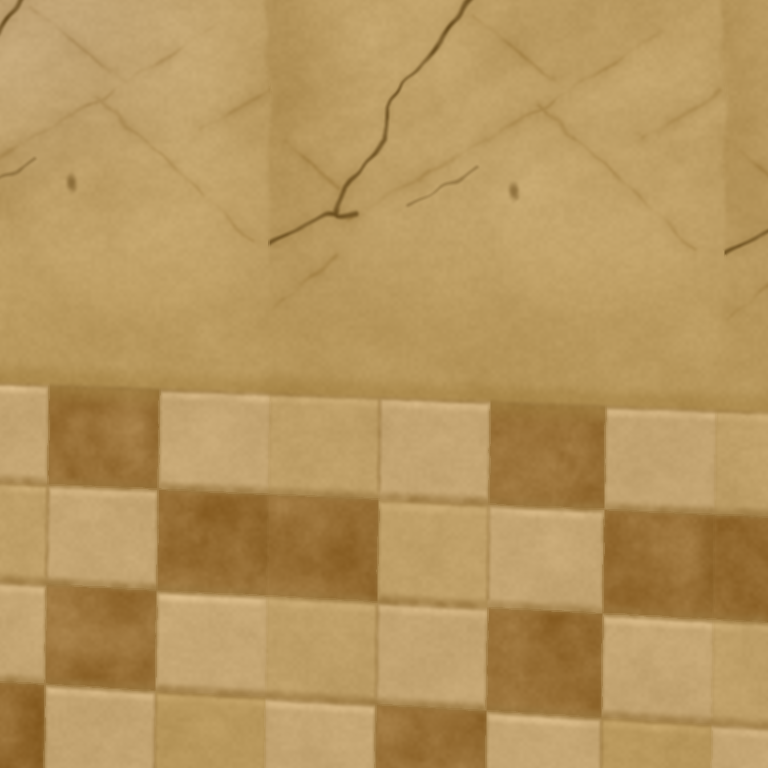
Reproduce this texture procedurally as a Shadertoy shader.

```glsl
// Veined beige marble slab above a checkered mosaic of cream and brown tiles

float hash(vec2 p) {
    vec3 q = fract(vec3(p.xyx) * 0.1031);
    q += dot(q, q.yzx + 33.33);
    return fract((q.x + q.y) * q.z);
}

float noise(vec2 p) {
    vec2 i = floor(p), f = fract(p);
    f = f * f * (3.0 - 2.0 * f);
    return mix(mix(hash(i), hash(i + vec2(1, 0)), f.x),
               mix(hash(i + vec2(0, 1)), hash(i + vec2(1, 1)), f.x), f.y);
}

float fbm(vec2 p) {
    float sum = 0.0, amp = 0.5;
    for (int i = 0; i < 5; i++) {
        sum += amp * noise(p);
        p = mat2(1.6, 1.2, -1.2, 1.6) * p + 7.3;
        amp *= 0.55;
    }
    return sum;
}

float segment(vec2 p, vec2 a, vec2 b) {
    vec2 d = b - a;
    return length(p - a - d * clamp(dot(p - a, d) / dot(d, d), 0.0, 1.0));
}

const vec2 crack[9] = vec2[9](
    vec2(0.612, -0.005), vec2(0.573, 0.055), vec2(0.523, 0.111),
    vec2(0.505, 0.141), vec2(0.501, 0.182), vec2(0.482, 0.206),
    vec2(0.449, 0.241), vec2(0.436, 0.277), vec2(0.352, 0.317));

const vec4 veins[9] = vec4[9](
    vec4(0.450, 0.283, 0.580, 0.215), vec4(0.580, 0.215, 0.771, 0.100),
    vec4(0.771, 0.100, 0.860, 0.040), vec4(0.618, 0.020, 0.742, 0.122),
    vec4(0.700, 0.135, 0.823, 0.245), vec4(0.823, 0.245, 0.905, 0.325),
    vec4(0.836, 0.180, 0.940, 0.120), vec4(0.352, 0.405, 0.440, 0.330),
    vec4(0.370, 0.185, 0.440, 0.242));

// Dim wedge that starts at a seam and fades to its right
float wedge(float s) {
    return smoothstep(-0.005, 0.005, s) * (1.0 - smoothstep(0.0, 0.15, s));
}

vec3 marble(vec2 p) {
    // The same slab print repeats on both sides of its seams
    float seam = 0.349 + 0.010 * (noise(p.yy * 14.0) - 0.5);
    vec2 q = p;
    if (p.x < seam) q += vec2(0.576, 0.011);
    else if (p.x > seam + 0.593) q -= vec2(0.593, 0.013);

    // Broad tone: pale heart, dim wedges, darker lower band, slanted streaks
    float cloud = fbm(p * 8.0 + 3.0) - 0.53;
    vec3 col = mix(vec3(0.745, 0.622, 0.398), vec3(0.755, 0.64, 0.455),
                   smoothstep(0.45, 0.0, length(p * vec2(1.0, 1.4))));
    float heart = length((p - vec2(p.x < 0.45 ? 0.19 : 0.775, 0.30)) / vec2(0.15, 0.125)) + cloud * 0.5;
    col += 0.018 * (1.0 - smoothstep(0.8, 1.08, heart));
    float dim = wedge(p.x - seam) + wedge(p.x - seam - 0.593);
    col -= dim * (1.0 - smoothstep(0.2, 0.42, p.y)) * vec3(0.04, 0.045, 0.05);
    col -= vec3(0.03, 0.035, 0.045) * smoothstep(0.29, 0.45, p.y + cloud * 0.2);
    col += cloud * vec3(0.09, 0.10, 0.11);
    float streaks = noise(vec2(dot(q, vec2(0.87, -0.5)) * 7.0, dot(q, vec2(0.5, 0.87)) * 42.0));
    col += 0.03 * (streaks - 0.5) * (1.0 - smoothstep(0.15, 0.4, p.y));

    // Faint broken veins, then the sharp crack
    vec2 w = q + 0.008 * (vec2(noise(q * 45.0), noise(q * 45.0 + 19.0)) - 0.5);
    float faint = 0.0;
    for (int i = 0; i < 9; i++) {
        float d = segment(w, veins[i].xy, veins[i].zw);
        faint = max(faint, 0.4 * exp(-d * d / 0.000008) + 0.3 * exp(-d / 0.010));
    }
    faint *= 0.35 + 0.8 * smoothstep(0.2, 0.75, noise(q * 34.0 + 4.0));
    col -= faint * vec3(0.09, 0.10, 0.11);

    float d = 1.0;
    for (int i = 0; i < 8; i++) d = min(d, segment(w, crack[i], crack[i + 1]));
    d = min(d, segment(w, vec2(0.436, 0.279), vec2(0.462, 0.277)));
    float ink = 1.0 - smoothstep(0.0005, 0.0035 + 0.0025 * noise(q * 35.0), d);
    float streak = 1.0 - smoothstep(0.0005, 0.0035, segment(w, vec2(0.531, 0.270), vec2(0.62, 0.221)));
    ink = max(ink, streak * 0.5) * (0.55 + 0.45 * noise(q * 60.0));
    col = mix(col, vec3(0.39, 0.28, 0.10), ink * 0.9);
    col -= 0.03 * exp(-d / 0.008);

    // Dark fleck
    float fleck = length((q - vec2(0.669, 0.249)) / vec2(0.010, 0.017)) + 0.3 * noise(q * 120.0);
    return mix(col, vec3(0.50, 0.38, 0.18), 0.75 * (1.0 - smoothstep(0.4, 1.15, fleck)));
}

vec3 mosaic(vec2 p, vec2 grid, vec3 slab) {
    vec2 cell = floor(grid), f = fract(grid);
    float row = cell.y, column = mod(cell.x, 4.0);
    bool even = mod(row, 2.0) < 0.5;
    bool brown = even ? column < 0.5 : row < 1.5 ? abs(column - 1.5) < 1.0 : column > 2.5;
    bool dull = even ? abs(column - 2.0) < 0.5 : row < 1.5 ? column > 2.5 : abs(column - 1.0) < 0.5;

    float cloud = fbm(p * 18.0 + 11.0) - 0.53;
    vec3 col = dull ? vec3(0.745, 0.62, 0.40) : vec3(0.767, 0.645, 0.445);
    if (dull && row > 2.5) col = vec3(0.725, 0.595, 0.36);
    col += cloud * 0.06;
    if (brown) {
        col = vec3(0.595, 0.435, 0.21) + cloud * vec3(0.19, 0.21, 0.22);
        col -= 0.03 * smoothstep(0.75, 1.0, f.x);
        if (row < 0.5) col = mix(slab - 0.04, col, 0.3 + 0.7 * smoothstep(0.02, 0.25, f.y));
    } else {
        // Lit upper rim, broken along its length
        float rim = smoothstep(0.02, 0.055, f.y) * (1.0 - smoothstep(0.06, 0.13, f.y));
        col += rim * (0.03 + 0.05 * noise(p * 40.0)) * (dull ? 0.6 : 1.0);
    }

    // Grout: soft between rows, thin and uneven between columns
    vec2 edge = min(f, 1.0 - f);
    float rowLine = max(1.0 - smoothstep(0.0, 0.05, f.y), smoothstep(0.89, 0.99, f.y));
    float colLine = 1.0 - smoothstep(0.004, 0.032, edge.x);
    bool twin = abs(mod(floor(grid.x + 0.5), 4.0) - 2.0) < 0.5;
    float grout = max(rowLine * 0.75, colLine * (twin ? 0.15 : 0.5));
    grout *= 0.6 + 0.6 * noise(p * 80.0);
    return mix(col, vec3(0.60, 0.465, 0.245), min(grout, 1.0));
}

vec3 surface(vec2 p) {
    // Slightly tilted, widening tile grid
    vec2 grid = vec2((p.x + 0.013 * (p.y - 0.5) - 0.064) / 0.1437,
                     (p.y - 0.498 - 0.038 * p.x) / (0.1298 + 0.0073 * p.x));
    grid.x -= 0.045 * smoothstep(0.66, 0.78, p.x);
    grid += 0.010 * (vec2(noise(p * 70.0), noise(p * 70.0 + 31.0)) - 0.5);

    vec3 col = marble(p);
    col -= vec3(0.04, 0.045, 0.055) * smoothstep(-0.24, -0.04, grid.y);
    return mix(col, mosaic(p, max(grid, vec2(-9.0, 0.0)), col), smoothstep(-0.03, 0.03, grid.y));
}

void mainImage(out vec4 fragColor, in vec2 fragCoord) {
    vec2 p = fragCoord / iResolution.xy;
    p.y = 1.0 - p.y;

    // Four spread samples give every edge a soft focus
    vec3 col = vec3(0.0);
    for (int i = 0; i < 4; i++)
        col += 0.25 * surface(p + 0.0011 * (vec2(i % 2, i / 2) * 2.0 - 1.0));

    // Fine grain
    col += 0.020 * (noise(p * 190.0) - 0.5) + 0.016 * (noise(p * vec2(70.0, 110.0)) - 0.5);
    fragColor = vec4(col, 1.0);
}
```
